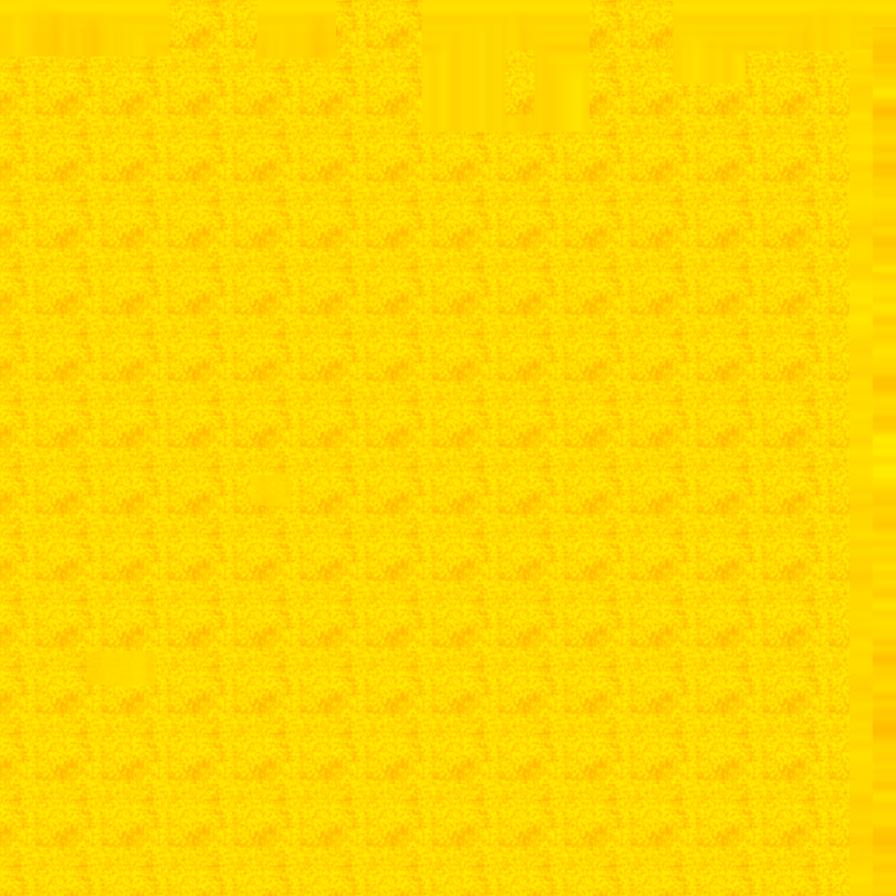
Reproduce this pattern procedurally as a WebGL 2 fragment shader.

```glsl
#version 300 es
precision highp float;

uniform vec2 u_resolution;
out vec4 fragColor;

vec2 gradientAt(vec2 cell) {
    float angle = 6.2832 * fract(sin(dot(cell, vec2(127.1, 311.7))) * 4375.85);
    return vec2(cos(angle), sin(angle));
}

// Gradient noise that wraps after a whole number of cells
float noise(vec2 p, vec2 period) {
    vec2 i = floor(p), f = p - i;
    vec2 a = mod(i, period), b = mod(i + 1.0, period);
    vec2 w = f * f * f * (f * (f * 6.0 - 15.0) + 10.0);
    float low = mix(dot(gradientAt(a), f),
                    dot(gradientAt(vec2(b.x, a.y)), f - vec2(1, 0)), w.x);
    float high = mix(dot(gradientAt(vec2(a.x, b.y)), f - vec2(0, 1)),
                     dot(gradientAt(b), f - 1.0), w.x);
    return mix(low, high, w.y);
}

float tileNoise(vec2 p, vec2 cells) {
    return noise(p * cells, cells);
}

float streaks(float x) {
    return noise(vec2(x * 26.0, 0.5), vec2(97)) + 0.7 * noise(vec2(x * 90.0, 3.5), vec2(97));
}

// Soft elliptical stain, repeated once per tile
float stain(vec2 p, vec2 centre, vec2 size, float angle) {
    vec2 d = fract(p - centre + 0.5) - 0.5;
    float c = cos(angle), s = sin(angle);
    d = vec2(c * d.x + s * d.y, c * d.y - s * d.x) / size;
    return exp(-dot(d, d));
}

float box(vec2 p, vec2 low, vec2 high) {
    vec2 d = abs(p - 0.5 * (low + high)) - 0.5 * (high - low);
    return 1.0 - smoothstep(-0.001, 0.001, max(d.x, d.y));
}

// Mottled tile with a slanted amber stain and smaller marks
float tileTone(vec2 p) {
    vec2 warp = 0.06 * vec2(tileNoise(p, vec2(13)), tileNoise(p + 0.37, vec2(13)));
    vec2 w = p + warp;
    float tone = 0.70;
    tone += 0.48 * tileNoise(p + 0.21, vec2(10));
    tone += 0.75 * tileNoise(p + 0.53, vec2(19));
    tone += 0.30 * tileNoise(p + 0.11, vec2(28, 24));
    tone += 0.26 * tileNoise(p, vec2(6, 22));
    tone -= 0.60 * stain(w, vec2(0), vec2(0.24, 0.12), 0.68);
    tone -= 0.45 * stain(w, vec2(0.59, -0.12), vec2(0.11, 0.045), 0.0);
    tone -= 0.26 * stain(w, vec2(0.13, -0.28), vec2(0.13, 0.06), 0.2);
    tone -= 0.34 * stain(w, vec2(0.24, 0.53), vec2(0.10, 0.12), 0.5);
    tone -= 0.30 * stain(w, vec2(0.34, 0.28), vec2(0.06, 0.15), 0.35);
    tone -= 0.20 * stain(w, vec2(-0.28, -0.40), vec2(0.22, 0.035), 0.0);
    tone -= 0.20 * stain(w, vec2(-0.42, 0.22), vec2(0.07, 0.11), 0.0);
    tone += 0.14 * stain(w, vec2(0.05, 0.28), vec2(0.10, 0.12), 0.7);
    return tone;
}

void main() {
    vec2 uv = gl_FragCoord.xy / u_resolution;
    float tone = tileTone((uv - vec2(0.370, 0.587)) * vec2(13.55, 13.47));

    // Smooth worn areas along the top, with stepped edges
    float worn = box(uv, vec2(-0.1, 0.937), vec2(0.189, 1.1));
    worn = max(worn, box(uv, vec2(0.287, 0.935), vec2(0.375, 1.1)));
    worn = max(worn, box(uv, vec2(0.471, 0.853), vec2(0.658, 1.1)));
    worn = max(worn, box(uv, vec2(0.751, 0.907), vec2(0.832, 1.1)));
    worn = max(worn, box(uv, vec2(0.830, 0.943), vec2(1.1)));
    worn *= 1.0 - box(uv, vec2(0.564, 0.870), vec2(0.596, 0.944));
    float across = smoothstep(0.93, 0.98, uv.y + 0.1 * noise(uv * 9.0, vec2(97)));
    float topTone = 0.58 + 0.36 * mix(streaks(uv.x), streaks(uv.y + 0.3), across);
    tone = mix(tone, topTone, worn);

    // Two small smooth patches
    float patches = box(uv, vec2(0.280, 0.436), vec2(0.325, 0.470));
    patches = max(patches, box(uv, vec2(0.096, 0.236), vec2(0.174, 0.273)));
    tone = mix(tone, 0.67 + 0.25 * streaks(uv.x), 0.8 * patches);

    // Banded strips down the right edge
    float inner = box(uv, vec2(0.948, -0.1), vec2(1.1, 0.945));
    float outer = box(uv, vec2(0.974, -0.1), vec2(1.1, 0.97));
    tone = mix(tone, 0.64 + 0.32 * streaks(uv.y), inner);
    tone = mix(tone, 0.52 + 0.65 * streaks(uv.y + 0.17), outer);

    vec3 amber = vec3(1.0, 0.735, 0.0);
    vec3 lemon = vec3(1.0, 0.915, 0.0);
    fragColor = vec4(mix(amber, lemon, clamp(tone, 0.0, 1.0)), 1.0);
}
```
